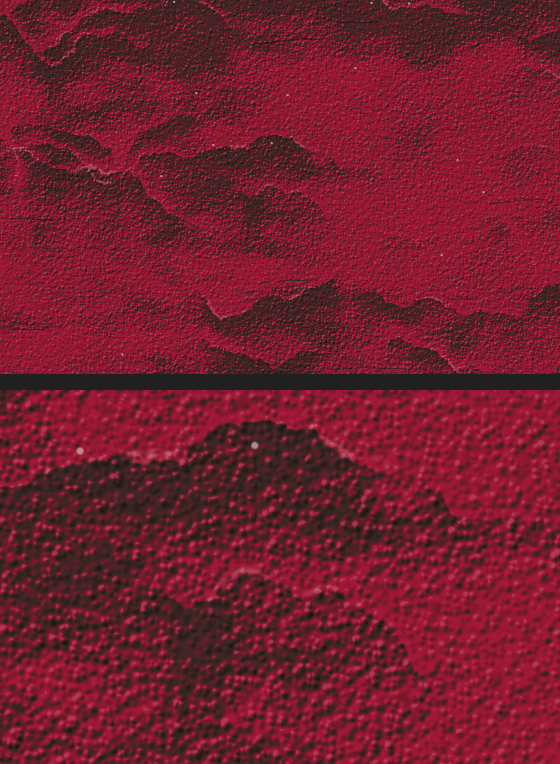
Top: the whole. Bottom: its middle third, enlarged.
Write a Shadertoy shader that draws this texture.

```glsl
// Weathered crimson paint: sagging folds with lit lips, sooty hollows, stipple and scratches.

vec2 hash2(vec2 p) {
    p = vec2(dot(p, vec2(127.1, 311.7)), dot(p, vec2(269.5, 183.3)));
    return fract(sin(p) * 43758.55);
}

// Cellular noise: distance to the nearest point, and a random id for it
vec2 cell(vec2 p) {
    vec2 base = floor(p), best = vec2(9.0, 0.0);
    for (int y = -1; y <= 1; y++)
    for (int x = -1; x <= 1; x++) {
        vec2 id = base + vec2(x, y);
        vec2 rnd = hash2(id);
        float d = length(id + rnd - p);
        if (d < best.x) best = vec2(d, fract(rnd.x * 7.3 + rnd.y * 5.1));
    }
    return best;
}

// Layered, turned sines, roughly -1 to 1
float ripple(vec2 p) {
    float sum = 0.0, amp = 0.45;
    for (int i = 0; i < 6; i++) {
        p = mat2(0.8, 0.6, -0.6, 0.8) * p * 1.75 + 1.3;
        sum += amp * sin(p.x + 1.7 * sin(p.y));
        amp *= 0.68;
    }
    return sum;
}

// Rounded grains of uneven height
float bump(vec2 p) {
    vec2 c = cell(p);
    return (0.5 + 0.8 * c.y) * exp(-5.0 * c.x * c.x);
}

// Grain relief lit from the upper left
float stipple(vec2 p) {
    return bump(p) - bump(p + vec2(-0.3, 0.4));
}

// Height of a sagging paint edge: arches that meet in drip tips
float foldEdge(float x, float k) {
    float u = x + 0.06 * sin(x * 5.0 + k * 3.1);
    return 0.98 - 0.125 * k + 0.14 * sin(k * 2.1 + 1.0) * (x - 0.75)
        + 0.10 * abs(sin(u * 4.9 + k * 2.7))
        + 0.045 * abs(sin(u * 12.0 + k * 5.3))
        + 0.016 * abs(sin(u * 27.0 + k * 1.9));
}

// Signed side (x) and distance (y) to a straight crease
vec2 crease(vec2 p, vec2 a, vec2 b) {
    vec2 r = p - a, s = b - a;
    float t = clamp(dot(r, s) / dot(s, s), 0.0, 1.0);
    return vec2((r.x * s.y - r.y * s.x) / length(s), length(r - s * t));
}

// Brown soot through dark wine to crimson
vec3 paint(float t) {
    float dark = 1.0 - t;
    return vec3(0.23 + 0.4 * t, 0.092 + 0.06 * dark * dark, 0.145 + 0.07 * t * t);
}

void mainImage(out vec4 fragColor, in vec2 fragCoord) {
    vec2 p = fragCoord / iResolution.y;
    vec2 q = p + 0.015 * vec2(ripple(p * 9.0), ripple(p * 9.0 + 20.0));
    float grain = 0.55 * stipple(p * 75.0) + 0.8 * stipple(p * 135.0 + 5.0);
    float shade = 0.0, rim = 0.0, under = 0.0;

    // Folds from top to bottom: each lip covers the soot of the one above
    for (int i = 0; i < 9; i++) {
        float k = float(i);
        float edge = foldEdge(q.x, k);
        float slope = (foldEdge(q.x + 0.002, k) - edge) / 0.002;
        float drop = edge - q.y;
        float d = drop / sqrt(1.0 + slope * slope);
        float presence = smoothstep(-0.4, 0.3, ripple(vec2(p.x * 1.6 + k * 7.0, k * 3.0 + p.y)));
        float below = smoothstep(-0.001, 0.003, d);
        float lip = (1.0 - below) * smoothstep(-0.035, 0.0, d);
        float cover = 1.0 - 0.8 * presence * lip;
        shade = max(shade * cover, presence * below * exp(-max(drop, 0.0) / 0.13));
        rim = max(rim * cover, presence * exp(-pow(abs(d + 0.003) / 0.003, 2.0)));
        under = max(under * cover, presence * below * exp(-max(d, 0.0) / 0.006));
    }

    // Soot breaks into ragged patches and level streaks
    float patches = smoothstep(-0.5, 0.5, ripple(p * vec2(2.0, 3.5) + 3.0));
    float streaks = ripple(q * vec2(5.0, 15.0) + 7.0);
    float border = smoothstep(0.75, 1.0, p.y) * smoothstep(0.3, 0.7, p.x);
    float soot = shade * (0.4 + 0.6 * patches) + 0.24 * streaks * (0.4 + patches);
    soot += 0.3 * border + 0.06 * patches;
    soot *= 1.0 - 0.3 * smoothstep(1.0, 1.5, p.x) * (1.0 - border);
    soot = smoothstep(0.02, 0.68, soot - 0.3 * grain);

    // Long creases at the left and right
    vec2 left = crease(q, vec2(0.01, 0.75), vec2(0.07, 0.33));
    vec2 right = crease(q, vec2(1.25, 0.65), vec2(1.43, 0.28));
    float nearest = min(left.y, right.y);
    float side = left.y < right.y ? left.x : right.x;
    soot *= smoothstep(0.0, 0.03, nearest);
    rim = max(rim, 0.9 * exp(-pow(nearest / 0.003, 2.0)));
    under = max(under, smoothstep(0.0, 0.003, side) * exp(-nearest / 0.006));

    float tone = 0.89 - 0.82 * soot + 0.75 * grain + 0.1 * ripple(p * 4.0);
    tone += 0.25 * rim - 0.3 * under;

    // Thin level scratches
    for (int i = 0; i < 9; i++) {
        float k = float(i);
        vec2 rnd = hash2(vec2(k, 3.0));
        vec2 r = p - hash2(vec2(k, 8.0)) * vec2(1.5, 1.0);
        float size = 0.04 + 0.14 * rnd.x;
        float off = r.y - 0.14 * (rnd.y - 0.5) * r.x - 0.002 * sin(r.x * 30.0 + k);
        float span = 1.0 - smoothstep(size * 0.4, size, abs(r.x));
        tone -= 0.7 * span * (1.0 - smoothstep(0.001, 0.003, abs(off)));
        tone += 0.2 * span * (1.0 - smoothstep(0.001, 0.003, abs(off + 0.004)));
    }

    // Dark pits
    vec2 pit = cell(p * 36.0);
    tone -= 0.3 * step(0.75, pit.y) * (1.0 - smoothstep(0.05, 0.16, pit.x));

    // Colour, then pale glints on lips and grains, and a few chips
    vec3 color = paint(clamp(tone, 0.0, 1.0)) * (1.0 + 0.6 * clamp(tone, -0.8, 0.0));
    float glint = 0.6 * rim * smoothstep(0.25, 0.9, ripple(p * 6.0 + 9.0) + 0.6 * grain);
    glint += 0.4 * smoothstep(0.35, 0.8, grain) * (1.0 - 0.5 * soot);
    color = mix(color, vec3(0.74, 0.44, 0.46), clamp(glint, 0.0, 0.8));
    vec2 chip = cell(p * 16.0);
    float chips = step(0.96, chip.y) * (1.0 - smoothstep(0.03, 0.07, chip.x));
    color = mix(color, vec3(0.78, 0.66, 0.64), 0.8 * chips);

    fragColor = vec4(color, 1.0);
}
```
